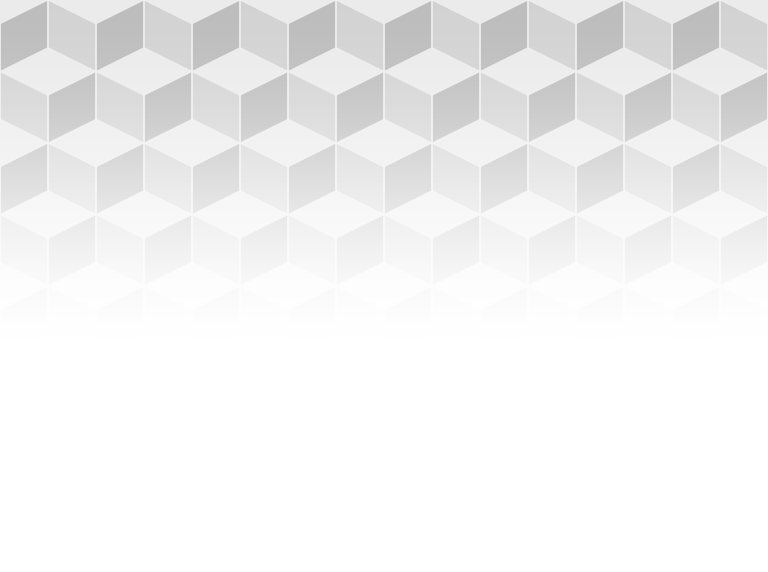
A Shadertoy shader for this background:

```glsl
// Rows of pale isometric cubes that dissolve into white toward the bottom.
// A zigzag distance splits each row into side faces and top diamonds;
// every tone is an amount of grey ink, thinned by a vertical fade.

void mainImage(out vec4 fragColor, in vec2 fragCoord) {
    // Grid of 16 face columns and 8 cube rows, counted from the top
    vec2 uv = fragCoord / iResolution.xy;
    vec2 grid = vec2(uv.x, 1.0 - uv.y) * vec2(16.0, 8.0);
    vec2 pixel = vec2(16.0, 8.0) / iResolution.xy;
    float row = floor(grid.y);

    // Alternate rows shift by one column; zigzag is 0 at peaks, 1 at valleys
    float zigzag = abs(mod(grid.x + row, 2.0) - 1.0);
    float faceEdge = abs(fract(grid.y) - zigzag / 3.0 - 1.0 / 3.0) - 1.0 / 3.0;
    float face = 1.0 - smoothstep(-0.5 * pixel.y, 0.5 * pixel.y, faceEdge);

    // Dark and light side faces, parted by bright vertical seams
    float lightSide = mod(floor(grid.x) + row, 2.0);
    float sideInk = mix(0.26, 0.175, lightSide);
    float seamDistance = abs(fract(grid.x + 0.5) - 0.5);
    float seam = 1.0 - smoothstep(0.02 - 0.5 * pixel.x, 0.02 + 0.5 * pixel.x, seamDistance);
    sideInk = mix(sideInk, 0.07, 0.9 * seam);

    // Top diamonds and the thin highlight around them
    float ink = mix(0.08, sideInk, face);
    float rim = 1.0 - smoothstep(0.01 - 0.5 * pixel.y, 0.01 + 0.5 * pixel.y, abs(faceEdge));
    ink = mix(ink, 0.055, 0.6 * rim);

    // Fade to white
    float fade = 1.0 - smoothstep(0.0, 5.0, grid.y);
    fragColor = vec4(vec3(1.0 - ink * fade), 1.0);
}
```
